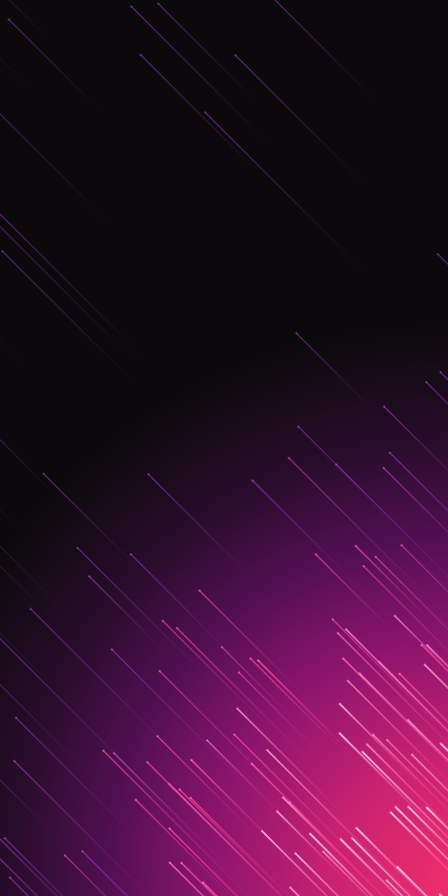
Reproduce this background procedurally as a Shadertoy shader.

```glsl
const vec2  GLOW_CENTER   = vec2(1.0, 0.04);  // in canvas widths
const float GLOW_RADIUS   = 1.24;
const int   LAYERS        = 4;
const float LANE_WIDTH    = 0.031;
const float CELL_LENGTH   = 0.60;
const vec2  TAIL_RANGE    = vec2(0.24, 0.56);
const vec2  CHANCE_RANGE  = vec2(0.09, 0.72);  // dark sky, glow core
const vec2  HALF_WIDTH    = vec2(0.0012, 0.0026);
const float HEAD_RADIUS   = 0.0032;

const vec3 VIOLET    = vec3(0.50, 0.17, 0.66);
const vec3 HOT_PINK  = vec3(0.98, 0.24, 0.58);
const vec3 PALE_PINK = vec3(1.00, 0.78, 0.94);

const int STOPS = 6;
const float STOP_RADIUS[STOPS] = float[](0.0, 0.27, 0.53, 0.76, 0.97, GLOW_RADIUS);
const vec3 STOP_COLOR[STOPS] = vec3[](
    vec3(0.93, 0.18, 0.42), vec3(0.78, 0.13, 0.44), vec3(0.55, 0.08, 0.43),
    vec3(0.32, 0.06, 0.32), vec3(0.16, 0.05, 0.17), vec3(0.042, 0.037, 0.042));

// Integer hash giving three values in 0..1
vec3 hash3(ivec3 cell) {
    uvec3 v = uvec3(cell) * 1664525u + 1013904223u;
    v.x += v.y * v.z; v.y += v.z * v.x; v.z += v.x * v.y;
    v ^= v >> 16u;
    v.x += v.y * v.z; v.y += v.z * v.x; v.z += v.x * v.y;
    return vec3(v >> 8u) / 16777216.0;
}

// Turns canvas axes into (down the fall, across the fall); its own inverse
vec2 diagonal(vec2 p) {
    return vec2(p.x - p.y, p.x + p.y) * sqrt(0.5);
}

vec2 fromDiagonal(vec2 q) {
    return vec2(q.x + q.y, q.y - q.x) * sqrt(0.5);
}

vec3 glowColor(float radius) {
    vec3 color = STOP_COLOR[0];
    for (int i = 1; i < STOPS; i++) {
        float t = (radius - STOP_RADIUS[i - 1]) / (STOP_RADIUS[i] - STOP_RADIUS[i - 1]);
        color = mix(color, STOP_COLOR[i], clamp(t, 0.0, 1.0));
    }
    return color;
}

// Share of a pixel covered by a band of the given half width
float bandCoverage(float dist, float halfWidth, float pixel) {
    float upper = min(dist + 0.5 * pixel, halfWidth);
    float lower = max(dist - 0.5 * pixel, -halfWidth);
    return clamp((upper - lower) / pixel, 0.0, 1.0);
}

vec3 addStreak(vec3 color, vec2 q, ivec3 cell, float stagger, float pixel) {
    vec3 place = hash3(cell);
    vec3 style = hash3(cell + ivec3(71, 37, 113));
    vec2 head = vec2((float(cell.y) + place.x + stagger) * CELL_LENGTH,
                     (float(cell.x) + mix(0.15, 0.85, place.y)) * LANE_WIDTH);

    // Streaks grow denser, wider and hotter toward the glow
    float heat = clamp(1.0 - distance(fromDiagonal(head), GLOW_CENTER) / GLOW_RADIUS, 0.0, 1.0);
    float chance = mix(CHANCE_RANGE.x, CHANCE_RANGE.y, smoothstep(0.0, 0.65, heat));
    if (place.z > chance) return color;

    vec2 offset = q - head;
    float tail = mix(TAIL_RANGE.x, TAIL_RANGE.y, style.x);
    float along = offset.x / tail;
    float fade = pow(clamp(1.0 - along, 0.0, 1.0), 1.3);
    float start = smoothstep(-0.5 * pixel, 0.5 * pixel, offset.x);
    float halfWidth = mix(HALF_WIDTH.x, HALF_WIDTH.y, heat * (0.5 + 0.5 * style.y));
    float body = bandCoverage(offset.y, halfWidth, pixel) * start * fade;

    vec3 ink = mix(VIOLET, HOT_PINK, smoothstep(0.15, 0.55, heat + 0.25 * (style.z - 0.5)));
    vec3 pale = mix(ink, PALE_PINK, smoothstep(0.45, 0.9, heat + 0.4 * (style.y - 0.4)));
    color = mix(color, mix(ink, pale, fade), body * mix(0.8, 1.0, heat));

    // Bright round tip
    float tip = 1.0 - smoothstep(0.0, HEAD_RADIUS + 0.5 * pixel, length(offset));
    return mix(color, mix(ink, PALE_PINK, 0.2 + 0.6 * heat), tip * mix(0.55, 0.95, heat));
}

void mainImage(out vec4 fragColor, in vec2 fragCoord) {
    float pixel = 1.0 / iResolution.x;
    vec2 p = fragCoord * pixel;
    vec2 q = diagonal(p);
    vec3 color = glowColor(distance(p, GLOW_CENTER));

    // Layers of staggered lanes; the cell behind may reach into this one
    for (int layer = 0; layer < LAYERS; layer++) {
        vec2 shifted = q + vec2(0.0, LANE_WIDTH * float(layer) / float(LAYERS));
        int lane = int(floor(shifted.y / LANE_WIDTH));
        float stagger = hash3(ivec3(lane, 911, layer)).x;
        int cell = int(floor(shifted.x / CELL_LENGTH - stagger));
        for (int back = 1; back >= 0; back--) {
            color = addStreak(color, shifted, ivec3(lane, cell - back, layer), stagger, pixel);
        }
    }
    fragColor = vec4(color, 1.0);
}
```
